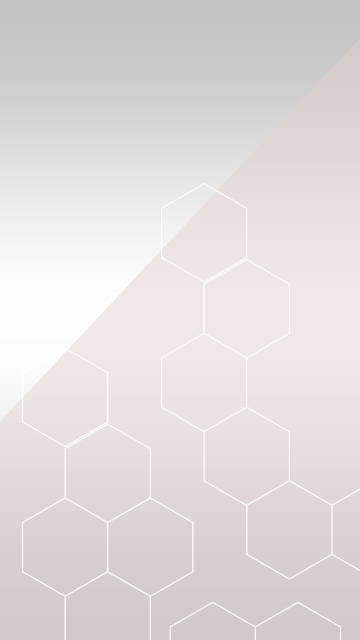
Give the GLSL for this background, as a WebGL 1 fragment shader.

```glsl
precision highp float;
// Grey and blush gradient split by a diagonal, with chains of white hexagon outlines.

uniform vec2 u_resolution;

const float APOTHEM = 0.1183;      // hexagon centre to side, in canvas widths
const float ROW_STEP = 0.2049;     // height between rows of hexagons
const float LINE_HALF = 0.0018;
const float TOP_NUDGE = 0.006;     // gap that lifts the first hexagon of a chain
const vec3 SILVER = vec3(0.765);
const vec3 WHITE = vec3(0.996);
const vec3 BLUSH = vec3(0.894, 0.812, 0.800);

// Distance to the outline of a hexagon with its point upward
float hexOutline(vec2 p, float apothem) {
  vec2 q = abs(p);
  return abs(max(q.x, dot(q, vec2(0.5, 0.8660))) - apothem);
}

// Four hexagons that step down, alternately right and left
float zigzagChain(vec2 p, vec2 start) {
  float dist = 1.0;
  for (int i = 0; i < 4; i++) {
    float row = float(i);
    vec2 offset = vec2(APOTHEM * mod(row, 2.0), -ROW_STEP * row);
    offset.y += TOP_NUDGE * (1.0 - step(0.5, row));
    dist = min(dist, hexOutline(p - start - offset, APOTHEM));
  }
  return dist;
}

// Two neighbouring hexagons in one row
float hexPair(vec2 p, vec2 start) {
  vec2 next = vec2(2.0 * APOTHEM, 0.0);
  return min(hexOutline(p - start, APOTHEM),
             hexOutline(p - start - next, APOTHEM));
}

// Silver at both ends, brightest near the middle
vec3 verticalSheen(float y) {
  float fall = abs(y - 0.495) / 0.505;
  return mix(WHITE, SILVER, smoothstep(0.0, 1.0, fall));
}

// Signed distance to the diagonal, positive above it
float diagonal(vec2 p, float height, float slope) {
  return dot(p - vec2(0.0, height), normalize(vec2(-slope, 1.0)));
}

void main() {
  vec2 p = gl_FragCoord.xy / u_resolution.x;
  float pixel = 1.0 / u_resolution.x;

  // Background with a translucent blush layer under the diagonal
  vec3 color = verticalSheen(gl_FragCoord.y / u_resolution.y);
  float edge = diagonal(p, 0.606, 1.065);
  float below = 1.0 - smoothstep(-0.7 * pixel, 0.7 * pixel, edge);
  color = mix(color, BLUSH, 0.48 * below);

  // Honeycomb lines
  float dist = zigzagChain(p, vec2(0.567, 1.125));
  dist = min(dist, zigzagChain(p, vec2(0.181, 0.668)));
  dist = min(dist, hexPair(p, vec2(0.181, 0.258)));
  dist = min(dist, hexPair(p, vec2(0.804, 0.306)));
  dist = min(dist, hexPair(p, vec2(0.591, -0.032)));
  float line = 1.0 - smoothstep(-0.6 * pixel, 0.6 * pixel, dist - LINE_HALF);
  color = mix(color, vec3(1.0), 0.92 * line);

  gl_FragColor = vec4(color, 1.0);
}
```
